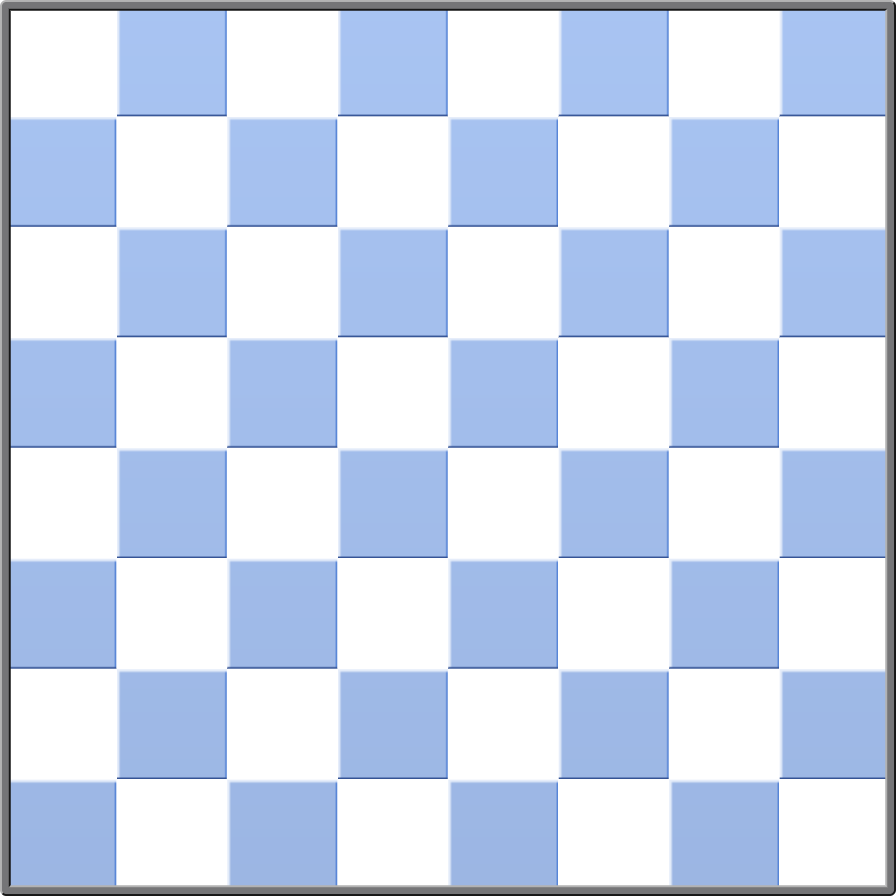
Reproduce this pattern procedurally as a Shadertoy shader.

```glsl
// Bevelled blue and white checkerboard, eight by eight, in a raised grey frame.

#define CELLS 8.0
#define PITCH 0.1233
#define FRAME 0.0120
#define FRAME_LINE 0.0022
#define CORNER 0.0070
#define GLOW 0.0050
#define SHADE 0.0034
#define BLUE_TOP vec3(0.660, 0.768, 0.950)
#define BLUE_BOTTOM vec3(0.610, 0.712, 0.890)
#define GREY vec3(0.460, 0.460, 0.465)
#define INK vec3(0.090)
#define SHEEN vec3(0.700)

// 1 at the edge, fading to 0 at the given width
float edgeFade(float dist, float width) {
    return 1.0 - smoothstep(0.25 * width, width, dist);
}

// Smooth step about a limit, one pixel wide
float above(float value, float limit, float px) {
    return clamp((value - limit) / px + 0.5, 0.0, 1.0);
}

float roundedBox(vec2 p, float halfSize, float radius) {
    vec2 q = abs(p) - halfSize + radius;
    return length(max(q, 0.0)) + min(max(q.x, q.y), 0.0) - radius;
}

vec3 board(vec2 uv, float px) {
    vec2 grid = (uv - 0.5) / PITCH + 0.5 * CELLS;
    vec2 cell = floor(grid);
    vec2 low = fract(grid) * PITCH;
    vec2 high = PITCH - low;
    if (mod(cell.x + cell.y, 2.0) > 0.5) return vec3(1.0);

    // Lit left and top edges, shaded right and bottom edges
    vec3 color = mix(BLUE_BOTTOM, BLUE_TOP, uv.y);
    color = mix(color, vec3(0.90, 0.93, 0.98), edgeFade(low.x, GLOW));
    color = mix(color, vec3(0.34, 0.52, 0.84), edgeFade(high.x, SHADE));
    color = mix(color, vec3(0.90, 0.93, 0.98), edgeFade(high.y, GLOW));
    color = mix(color, vec3(0.20, 0.32, 0.58), edgeFade(low.y, SHADE));

    vec2 nearest = min(low, high);
    float coverage = clamp(min(nearest.x, nearest.y) / px + 0.25, 0.0, 1.0);
    return mix(vec3(1.0), color, coverage);
}

void mainImage(out vec4 fragColor, in vec2 fragCoord) {
    vec2 uv = fragCoord / iResolution.xy;
    float px = 1.0 / min(iResolution.x, iResolution.y);
    vec2 p = uv - 0.5;
    float depth = -roundedBox(p, 0.5, CORNER);
    float innerDepth = 0.5 - max(abs(p.x), abs(p.y));

    // Light comes from the upper left; corners are mitred
    float lit = above(p.y - p.x, 0.0, px);

    // Frame with an outer and an inner bevel line
    vec3 frame = mix(GREY, mix(INK, SHEEN, lit), 1.0 - above(depth, FRAME_LINE, px));
    frame = mix(frame, mix(SHEEN, INK, lit), above(innerDepth, FRAME - FRAME_LINE, px));

    vec3 color = mix(frame, board(uv, px), above(innerDepth, FRAME, px));
    color = mix(vec3(1.0), color, above(depth, 0.0, px));
    fragColor = vec4(color, 1.0);
}
```
